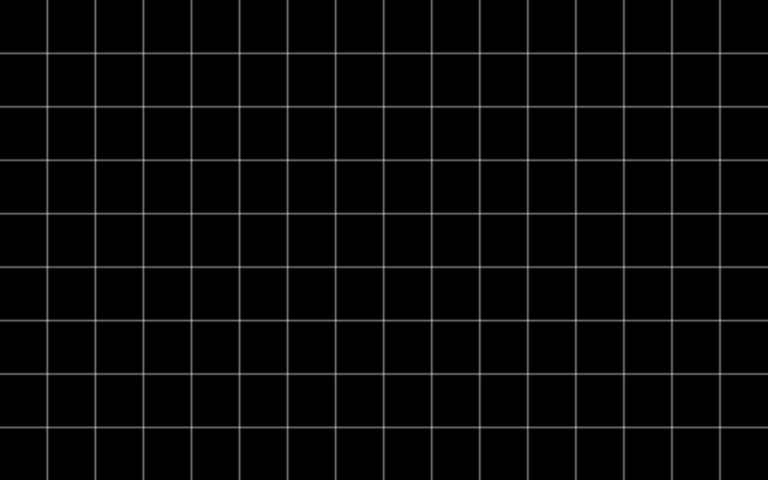
Give the GLSL for this pattern, as a Shadertoy shader.

```glsl
// A black field ruled into 16 by 9 cells by thin, soft grey lines.
// Each line is a Gaussian profile around the nearest ruling; the two
// directions are screened together, so crossings glow a little brighter.

#define CELLS        vec2(16.0, 9.0)
#define PITCH        vec2(0.06256, 0.11134)    // line spacing, share of canvas
#define FIRST_SHIFT  vec2(-0.0009, -0.0019)    // small drift of the rulings
#define LINE_SIGMA   0.00166                   // softness, share of height
#define LINE_PEAK    vec2(0.42, 0.40)          // vertical, horizontal
#define BACKGROUND   vec3(0.0)
#define LINE_COLOUR  vec3(1.0)

// Distance to the nearest inner ruling on each axis, in canvas heights
vec2 rulingDistance(vec2 uv, float aspect) {
    vec2 index = round((uv - FIRST_SHIFT) / PITCH);
    index = clamp(index, vec2(1.0), CELLS - 1.0);   // no rulings on the border
    vec2 offset = uv - FIRST_SHIFT - index * PITCH;
    return abs(offset) * vec2(aspect, 1.0);
}

// Soft line that keeps its total light when widened to cover a pixel
vec2 softLine(vec2 dist, float pixel) {
    float sigma = max(LINE_SIGMA, 0.5 * pixel);
    vec2 t = dist / sigma;
    return LINE_PEAK * (LINE_SIGMA / sigma) * exp(-0.5 * t * t);
}

void mainImage(out vec4 fragColor, in vec2 fragCoord) {
    vec2 uv = fragCoord / iResolution.xy;
    float aspect = iResolution.x / iResolution.y;

    vec2 line = softLine(rulingDistance(uv, aspect), 1.0 / iResolution.y);

    // Screen blend of both directions
    float light = 1.0 - (1.0 - line.x) * (1.0 - line.y);
    fragColor = vec4(mix(BACKGROUND, LINE_COLOUR, light), 1.0);
}
```
